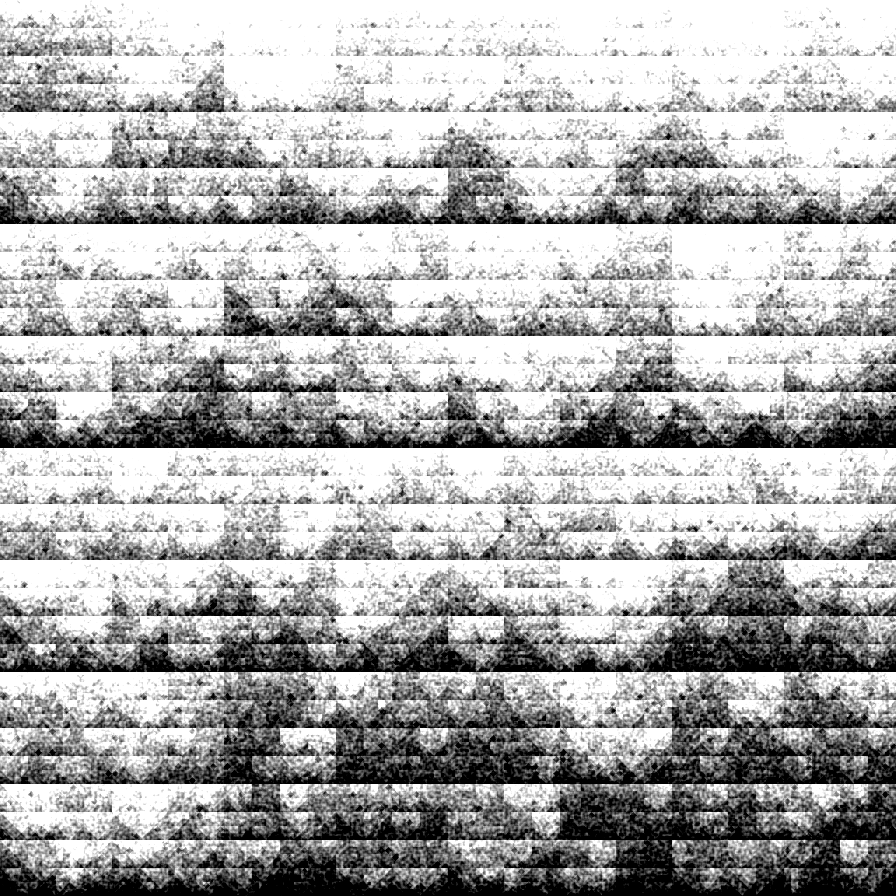
Give the GLSL for this pattern, as a WebGL 1 fragment shader.

```glsl
precision highp float;

// Grainy black and white bands that halve again and again, like a binary tree.
// Each octave inks the lower half of its cells and bleaches random cells with
// a block that tapers to a wedge; diagonal gradient noise and dots add grain.

uniform vec2 u_resolution;

const int OCTAVES = 8;             // from the full canvas to 1/128 cells
const float ROW_INK = 0.8;
const float BLEACH_CHANCE = 0.38;
const float FADE_CELLS = 40.0;     // octaves finer than this weaken
const float INK_FOR_WHITE = 0.4;
const float INK_FOR_BLACK = 4.1;

float hash(vec2 cell, float seed) {
  vec3 q = fract(vec3(cell, seed).xyx * vec3(0.1031, 0.1030, 0.0973) + seed * 0.137);
  q += dot(q, q.yzx + 33.33);
  return fract((q.x + q.y) * q.z);
}

// Slope of a random unit gradient at a lattice corner.
float cornerSlope(vec2 corner, vec2 offset, float seed) {
  float angle = 6.2832 * hash(corner, seed);
  return dot(vec2(cos(angle), sin(angle)), offset);
}

float gradientNoise(vec2 p, float seed) {
  vec2 c = floor(p);
  vec2 f = p - c;
  vec2 w = f * f * f * (f * (f * 6.0 - 15.0) + 10.0);
  vec2 e = vec2(1.0, 0.0);
  float low = mix(cornerSlope(c, f, seed), cornerSlope(c + e, f - e, seed), w.x);
  float high = mix(cornerSlope(c + e.yx, f - e.yx, seed),
                   cornerSlope(c + 1.0, f - 1.0, seed), w.x);
  return mix(low, high, w.y);
}

// Ramp across one pixel, centred on the edge.
float softStep(float edge, float x, float blur) {
  return smoothstep(edge - 0.5 * blur, edge + 0.5 * blur, x);
}

// Full width in the upper half, narrowing to a point at the lower edge.
float taperedBlock(vec2 local, float blur) {
  float halfWidth = min(1.0 - local.y, 0.5);
  float inside = softStep(0.0, halfWidth - abs(local.x - 0.5), blur);
  return mix(inside, 1.0, 1.0 - softStep(0.5, local.y, blur));
}

// Ink from one octave; y runs downward.
float octaveInk(vec2 p, float cells, float seed, float pixel) {
  vec2 cell = floor(p * cells);
  vec2 local = fract(p * cells);
  float blur = pixel * cells;
  float bleached = step(hash(cell, seed), BLEACH_CHANCE) * step(3.5, cells);
  float ink = ROW_INK * softStep(0.5, local.y, blur) - bleached * taperedBlock(local, blur);
  return ink * min(1.0, FADE_CELLS / cells);
}

float layeredInk(vec2 p, float pixel) {
  float ink = 0.0;
  float cells = 1.0;
  for (int i = 0; i < OCTAVES; i++) {
    ink += octaveInk(p, cells, float(i) + 3.0, pixel);
    cells *= 2.0;
  }
  return ink;
}

// Random tone per square cell, from -0.5 to 0.5.
float cellGrain(vec2 p, float cells, float seed) {
  return hash(floor(p * cells), seed) - 0.5;
}

// Sparse diamond dots on a square lattice.
float diamondDots(vec2 p, float cells, float chance, float pixel) {
  vec2 offset = abs(fract(p * cells) - 0.5);
  float diamond = 1.0 - softStep(0.45, offset.x + offset.y, pixel * cells);
  return diamond * step(hash(floor(p * cells), 21.0), chance);
}

float grainInk(vec2 p, float pixel) {
  vec2 diagonal = vec2(p.x + p.y, p.x - p.y);
  return 2.0 * gradientNoise(diagonal * 180.0, 17.0)
    + cellGrain(p, 128.0, 13.0)
    + cellGrain(p, 256.0, 14.0)
    + 1.3 * diamondDots(p, 128.0, 0.06, pixel);
}

void main() {
  vec2 p = gl_FragCoord.xy / u_resolution;
  p.y = 1.0 - p.y;
  float pixel = 1.0 / u_resolution.y;

  float ink = layeredInk(p, pixel) + grainInk(p, pixel);
  float shade = clamp((INK_FOR_BLACK - ink) / (INK_FOR_BLACK - INK_FOR_WHITE), 0.0, 1.0);
  gl_FragColor = vec4(vec3(shade), 1.0);
}
```
